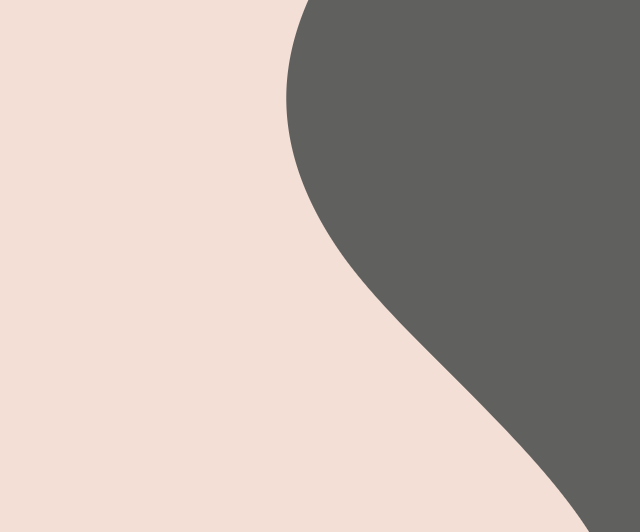
A Shadertoy shader for this background:

```glsl
// Draws a flat cream field with a charcoal shape behind one flowing S-curve.

const vec3 CREAM = vec3(0.953, 0.875, 0.839);
const vec3 CHARCOAL = vec3(0.377, 0.377, 0.373);

// Knots of the curve: depth below the top, x position, slope dx/d(depth).
const vec3 TOP = vec3(0.0, 0.4818, -0.367);
const vec3 BULGE = vec3(0.1844, 0.4473, 0.0);
const vec3 BEND = vec3(0.4688, 0.5286, 0.567);
const vec3 INFLECTION = vec3(0.6875, 0.6914, 0.833);
const vec3 BOTTOM = vec3(1.0, 0.9206, 0.533);

// Cubic Hermite span between two knots.
float hermite(vec3 a, vec3 b, float depth) {
    float span = b.x - a.x;
    float t = (depth - a.x) / span;
    float s = 1.0 - t;
    return s * s * ((1.0 + 2.0 * t) * a.y + t * span * a.z)
         + t * t * ((3.0 - 2.0 * t) * b.y - s * span * b.z);
}

// Horizontal position of the S-curve at a given depth.
float curveX(float depth) {
    if (depth < BULGE.x) return hermite(TOP, BULGE, depth);
    if (depth < BEND.x) return hermite(BULGE, BEND, depth);
    if (depth < INFLECTION.x) return hermite(BEND, INFLECTION, depth);
    return hermite(INFLECTION, BOTTOM, depth);
}

// Antialiased coverage of the region where the signed field is positive.
float coverage(float field) {
    float pixelWidth = length(vec2(dFdx(field), dFdy(field)));
    return clamp(0.5 + field / max(pixelWidth, 1e-6), 0.0, 1.0);
}

void mainImage(out vec4 fragColor, in vec2 fragCoord) {
    vec2 uv = fragCoord / iResolution.xy;

    // Charcoal lies to the right of the curve.
    float rightOfCurve = uv.x - curveX(1.0 - uv.y);
    vec3 color = mix(CREAM, CHARCOAL, coverage(rightOfCurve));

    fragColor = vec4(color, 1.0);
}
```
